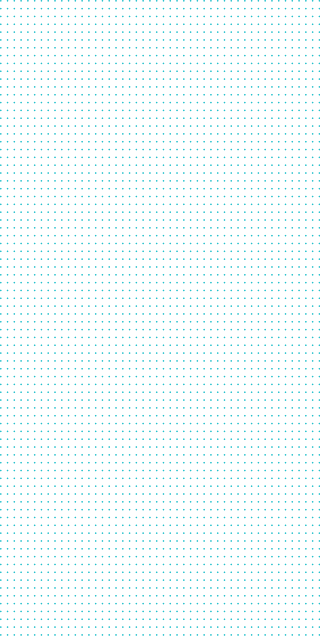
A Shadertoy shader for this pattern:

```glsl
const vec3 PAPER = vec3(1.0);
const vec3 CYAN_INK = vec3(0.14, 0.755, 0.80);

// Lengths are fractions of the canvas width.
const vec2 DOT_PITCH = vec2(1.0 / 47.2, 2.0 / 81.75);
const vec2 FIRST_DOT = vec2(0.0024, 0.0025);
const float DOT_RADIUS = 0.00242;

// Offset from the nearest point of a rectangular lattice
vec2 latticeOffset(vec2 p, vec2 origin, vec2 pitch) {
    vec2 cell = (p - origin) / pitch;
    return (fract(cell + 0.5) - 0.5) * pitch;
}

float discCoverage(vec2 p, float radius, float softness) {
    return 1.0 - smoothstep(radius - softness, radius + softness, length(p));
}

void mainImage(out vec4 fragColor, in vec2 fragCoord) {
    // Measure rows downward from the top edge
    vec2 fromTopLeft = vec2(fragCoord.x, iResolution.y - fragCoord.y) / iResolution.x;
    float softness = 0.61 / iResolution.x;

    // Evenly spaced dots
    vec2 offset = latticeOffset(fromTopLeft, FIRST_DOT, DOT_PITCH);
    float ink = discCoverage(offset, DOT_RADIUS, softness);

    fragColor = vec4(mix(PAPER, CYAN_INK, ink), 1.0);
}
```
